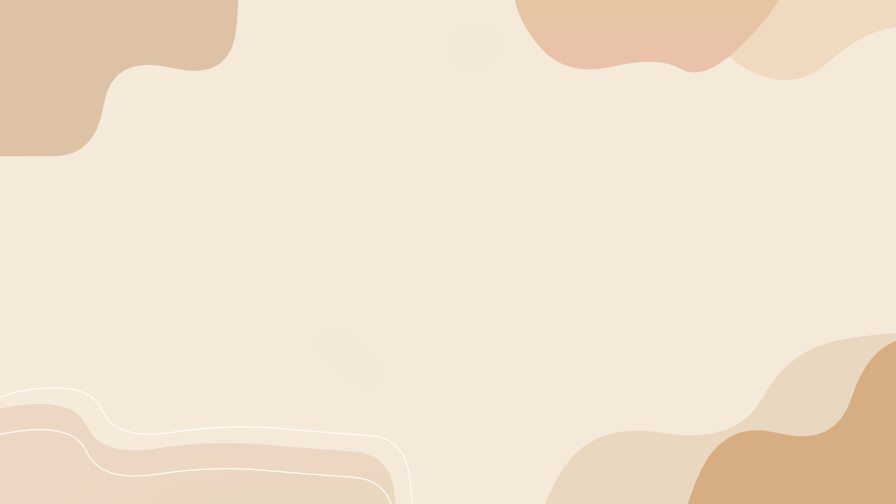
Reproduce this background procedurally as a Shadertoy shader.

```glsl
// Calm cream backdrop with soft, wavy paper shapes in the corners.
// Each shape is a closed quadratic B-spline turned into a signed distance,
// then filled or outlined. Lengths are percent of the canvas height.

const int CORNERS = 9;
const int STEPS = 8;

const vec3 CREAM = vec3(0.961, 0.914, 0.855);
const vec3 TAN   = vec3(0.867, 0.762, 0.651);
const vec3 APRICOT = vec3(0.906, 0.776, 0.641);
const vec3 BLUSH = vec3(0.918, 0.755, 0.667);
const vec3 PEACH = vec3(0.937, 0.851, 0.749);
const vec3 SAND  = vec3(0.918, 0.843, 0.749);
const vec3 CARAMEL = vec3(0.843, 0.678, 0.518);
const vec3 SHELL = vec3(0.925, 0.843, 0.769);
const vec3 IVORY = vec3(1.0, 0.985, 0.955);

vec2 bezier(vec2 a, vec2 b, vec2 c, float t) {
    return mix(mix(a, b, t), mix(b, c, t), t);
}

// Signed distance to a smooth closed blob, negative inside
float blobDistance(vec2 p, vec2 corner[CORNERS]) {
    float nearest = 1e6;
    float side = 1.0;
    for (int i = 0; i < CORNERS; i++) {
        vec2 control = corner[i];
        vec2 start = 0.5 * (corner[(i + CORNERS - 1) % CORNERS] + control);
        vec2 end = 0.5 * (control + corner[(i + 1) % CORNERS]);
        vec2 a = start;
        for (int k = 1; k <= STEPS; k++) {
            vec2 b = bezier(start, control, end, float(k) / float(STEPS));
            vec2 edge = b - a;
            vec2 w = p - a;
            vec2 gap = w - edge * clamp(dot(w, edge) / dot(edge, edge), 0.0, 1.0);
            nearest = min(nearest, dot(gap, gap));
            // Flip the side at each crossing of a horizontal ray
            bool crosses = (a.y > p.y) != (b.y > p.y);
            if (crosses && (edge.x * w.y - edge.y * w.x) * edge.y < 0.0) side = -side;
            a = b;
        }
    }
    return side * sqrt(nearest);
}

float fillMask(float d, float pixel) {
    return clamp(0.5 - d / pixel, 0.0, 1.0);
}

float lineMask(float d, float width, float pixel) {
    float softWidth = max(width, pixel);
    return fillMask(abs(d) - 0.5 * softWidth, pixel) * width / softWidth;
}

// Faint uneven paper tone from layered sines
float paperTone(vec2 p) {
    return sin(p.x * 0.055 + sin(p.y * 0.04)) + 0.5 * sin(p.y * 0.09 + p.x * 0.03);
}

void mainImage(out vec4 fragColor, in vec2 fragCoord) {
    float pixel = 100.0 / iResolution.y;
    vec2 p = fragCoord * pixel;
    vec3 color = CREAM + 0.0015 * paperTone(p);

    // Top left
    vec2 topLeft[CORNERS] = vec2[CORNERS](
        vec2(-21, 121), vec2(-21, 69), vec2(2.3, 69), vec2(19, 69), vec2(22.2, 89.4),
        vec2(46.3, 83.6), vec2(47.7, 107), vec2(47.7, 121), vec2(13, 121));
    color = mix(color, TAN, fillMask(blobDistance(p, topLeft), pixel));

    // Top right: pale wave behind a blush one
    vec2 topRight[CORNERS] = vec2[CORNERS](
        vec2(138.9, 91.2), vec2(157.4, 81.3), vec2(171.3, 94), vec2(185.2, 95.4), vec2(208, 95.4),
        vec2(208, 121), vec2(185, 121), vec2(160, 121), vec2(138.9, 121));
    color = mix(color, PEACH, fillMask(blobDistance(p, topRight), pixel));

    vec2 topBlush[CORNERS] = vec2[CORNERS](
        vec2(101.4, 121), vec2(101.4, 107), vec2(102.5, 95.8), vec2(112.5, 84.7), vec2(130.6, 88.9),
        vec2(139.4, 83.8), vec2(152.8, 96.3), vec2(159.7, 109.3), vec2(159.7, 121));
    vec3 blushTint = mix(BLUSH, APRICOT, smoothstep(86.0, 99.0, p.y));
    color = mix(color, blushTint, fillMask(blobDistance(p, topBlush), pixel));

    // Bottom right: sand hill behind a caramel one
    vec2 sandHill[CORNERS] = vec2[CORNERS](
        vec2(101.9, -20.4), vec2(104.2, -7.9), vec2(116.2, 16.7), vec2(146.3, 11.6), vec2(156.5, 30.8),
        vec2(177.8, 34.5), vec2(208, 34.5), vec2(208, -20.4), vec2(155, -20.4));
    color = mix(color, SAND, fillMask(blobDistance(p, sandHill), pixel));

    vec2 caramelHill[CORNERS] = vec2[CORNERS](
        vec2(130.8, -20.4), vec2(133.1, -8.8), vec2(142.8, 17.1), vec2(165.7, 11.1), vec2(172.2, 31),
        vec2(185.2, 34.3), vec2(208, 34.3), vec2(208, -20.4), vec2(170, -20.4));
    color = mix(color, CARAMEL, fillMask(blobDistance(p, caramelHill), pixel));

    // Bottom left: shell terrace with two shifted outlines
    vec2 terrace[CORNERS] = vec2[CORNERS](
        vec2(-13.9, 16.2), vec2(14.4, 21.8), vec2(19.9, 9.3), vec2(42.1, 12.7), vec2(62.5, 10.9),
        vec2(77.1, 10), vec2(79.2, -4.2), vec2(80, -25), vec2(-21, -25));
    vec3 terraceTint = mix(SHELL, SAND, smoothstep(12.0, 0.0, p.y) * smoothstep(0.0, 60.0, p.x));
    color = mix(color, terraceTint, fillMask(blobDistance(p, terrace), pixel));
    float outer = blobDistance(p - vec2(3.0, 3.2), terrace);
    float inner = blobDistance(p - vec2(0.0, -5.1), terrace);
    float lines = max(lineMask(outer, 0.25, pixel), lineMask(inner, 0.25, pixel));
    color = mix(color, IVORY, 0.95 * lines);

    fragColor = vec4(color, 1.0);
}
```
